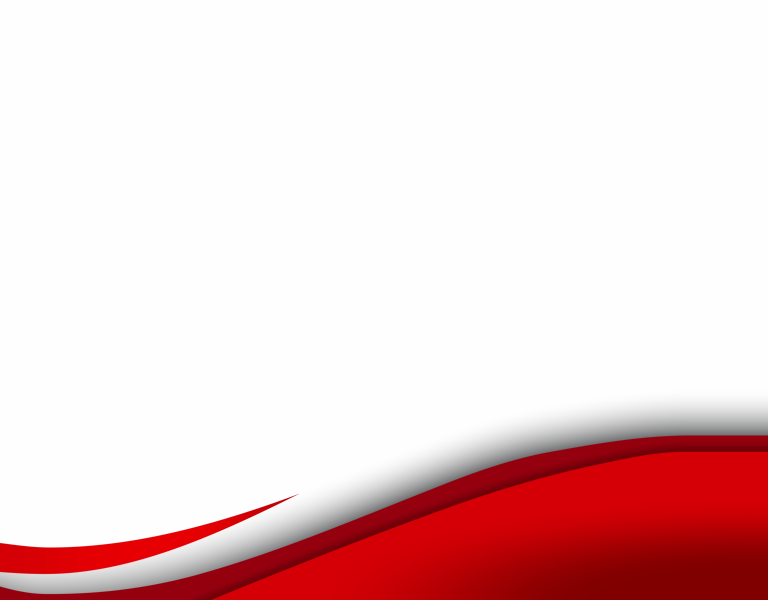
Write a WebGL 1 fragment shader that draws this background.

```glsl
precision highp float;

uniform vec2 u_resolution;

const float ASPECT = 1.28;
const float TIP_X = 0.498;

const vec3 PAPER = vec3(0.996);
const vec3 BRIGHT_RED = vec3(0.83, 0.0, 0.02);
const vec3 DEEP_RED = vec3(0.5, 0.0, 0.0);
const vec3 BAND_RED = vec3(0.58, 0.0, 0.055);
const vec3 BAND_SHADE = vec3(0.43, 0.0, 0.03);

// Cubic Hermite span; each knot holds x, height and slope
float span(float x, vec3 a, vec3 b) {
  float w = b.x - a.x;
  float t = clamp((x - a.x) / w, 0.0, 1.0);
  float u = 1.0 - t;
  float rise = mix(a.y, b.y, t * t * (3.0 - 2.0 * t));
  return rise + w * t * u * (a.z * u - b.z * t);
}

// Upper edge of the dark band
float bandEdge(float x) {
  vec3 start = vec3(0.0, 0.0225, -0.28);
  vec3 dip = vec3(0.075, 0.010, -0.01);
  vec3 climb = vec3(0.3333, 0.0433, 0.28);
  vec3 steep = vec3(0.75, 0.1967, 0.39);
  vec3 shoulder = vec3(0.9167, 0.2467, 0.18);
  vec3 crest = vec3(1.15, 0.2742, 0.0);
  if (x < dip.x) return span(x, start, dip);
  if (x < climb.x) return span(x, dip, climb);
  if (x < steep.x) return span(x, climb, steep);
  if (x < shoulder.x) return span(x, steep, shoulder);
  return span(x, shoulder, crest);
}

// Upper edge of the bright hill
float hillEdge(float x) {
  vec3 start = vec3(0.0, -0.147, 0.42);
  vec3 steep = vec3(0.75, 0.155, 0.36);
  vec3 shoulder = vec3(1.0, 0.2267, 0.21);
  vec3 crest = vec3(1.14, 0.247, 0.0);
  if (x < steep.x) return span(x, start, steep);
  if (x < shoulder.x) return span(x, steep, shoulder);
  return span(x, shoulder, crest);
}

// One edge of the ribbon: left end, lowest knot, pointed tip
float ribbonEdge(float x, vec3 start, vec3 low, float tipSlope) {
  vec3 tip = vec3(TIP_X, 0.1767, tipSlope);
  return x < low.x ? span(x, start, low) : span(x, low, tip);
}

float cover(float d, float pixel) {
  return smoothstep(-0.75 * pixel, 0.75 * pixel, d);
}

// Soft shadow above the band, fading with distance
vec3 addShadow(vec3 color, float d, float reach, float strength) {
  float fade = 1.0 - clamp(d / reach, 0.0, 1.0);
  return color * (1.0 - strength * fade * fade * vec3(1.0, 0.995, 0.985));
}

vec3 hillColor(vec2 p) {
  float r = length((p - vec2(1.25, -0.01)) / vec2(0.7, 0.17));
  return mix(DEEP_RED, BRIGHT_RED, smoothstep(0.35, 1.05, r));
}

vec3 ribbonColor(float x) {
  vec3 glow = vec3(0.9, 0.0, 0.01);
  vec3 color = mix(BRIGHT_RED, glow, smoothstep(0.0, 0.2, x));
  return mix(color, vec3(0.74, 0.0, 0.02), smoothstep(0.32, TIP_X, x));
}

void main() {
  vec2 p = gl_FragCoord.xy / u_resolution * vec2(ASPECT, 1.0);
  float pixel = 1.0 / u_resolution.y;

  // Distance to the band, corrected for its slope
  float band = bandEdge(p.x);
  float slope = (bandEdge(p.x + 0.01) - bandEdge(p.x - 0.01)) / 0.02;
  float bandDist = (p.y - band) * inversesqrt(1.0 + slope * slope);

  float strength = mix(0.36, 0.56, smoothstep(0.05, 0.7, p.x));
  vec3 color = addShadow(PAPER, bandDist, 0.08, strength);

  // Ribbon
  float top = ribbonEdge(p.x, vec3(0.0, 0.095, -0.13), vec3(0.083, 0.0875, 0.0), 0.37);
  float base = ribbonEdge(p.x, vec3(0.0, 0.0467, -0.08), vec3(0.075, 0.0433, 0.0), 0.5);
  float ribbon = cover(top - p.y, pixel) * cover(p.y - base, pixel) * step(p.x, TIP_X);
  color = mix(color, ribbonColor(p.x), ribbon);

  // Dark band, shaded towards the hill
  float hillDist = p.y - hillEdge(p.x);
  vec3 bandColor = mix(BAND_SHADE, BAND_RED, smoothstep(0.0, 0.02, hillDist));
  color = mix(color, bandColor, cover(-bandDist, pixel));

  // Bright hill
  color = mix(color, hillColor(p), cover(-hillDist, pixel));

  gl_FragColor = vec4(color, 1.0);
}
```
